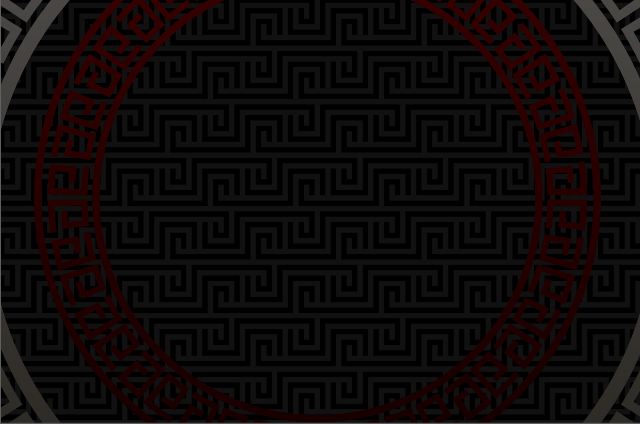
Reproduce this background procedurally as a WebGL 2 fragment shader.

```glsl
#version 300 es
precision highp float;
// Dark Greek-key wallpaper under a red meander ring and a larger grey one.
uniform vec2 u_resolution;
out vec4 fragColor;

const float TAU = 6.2831853;
const float KEY_COUNT = 44.0;

// Distance to the axis-aligned line a-b, repeated along x.
float bar(vec2 p, vec2 a, vec2 b, float period) {
    vec2 d = p - 0.5 * (a + b);
    d.x = mod(d.x + 0.5 * period, period) - 0.5 * period;
    d = abs(d) - 0.5 * abs(b - a);
    return max(d.x, d.y);
}

// Coverage of a stroke; pixel is the pixel size in the units of dist.
float stroke(float dist, float halfWidth, float pixel) {
    return 1.0 - smoothstep(-0.5 * pixel, 0.5 * pixel, dist - halfWidth);
}

// Half of the wallpaper motif; its half turn completes it.
float hook(vec2 p, float period) {
    float d = bar(p, vec2(0, 0), vec2(0, 6), period);
    d = min(d, bar(p, vec2(2, 2), vec2(2, 8), period));
    d = min(d, bar(p, vec2(2, 2), vec2(14, 2), period));
    d = min(d, bar(p, vec2(10, 2), vec2(10, 8), period));
    d = min(d, bar(p, vec2(12, 2), vec2(12, 6), period));
    d = min(d, bar(p, vec2(14, 2), vec2(14, 4), period));
    return min(d, bar(p, vec2(12, 6), vec2(16, 6), period));
}

// Rows of interlocked hooks, each row shifted by half a period.
float wallpaper(vec2 p, vec2 origin, float unit, float pixel) {
    const float period = 16.0;
    const float rowHeight = 10.0;
    vec2 q = vec2(p.x - origin.x, origin.y - p.y) / unit;
    float row = floor(q.y / rowHeight);
    q -= row * vec2(0.5 * period, rowHeight);
    float d = min(q.y, rowHeight - q.y);
    d = min(d, hook(q, period));
    d = min(d, hook(vec2(4.0, rowHeight) - q, period));
    return stroke(d, 0.5, pixel / unit);
}

// One squared spiral centred on the origin.
float spiral(vec2 p) {
    const float single = 100.0;
    float d = bar(p, vec2(1.85, 2.5), vec2(-1.85, 2.5), single);
    d = min(d, bar(p, vec2(-1.85, 2.5), vec2(-1.85, -2.5), single));
    d = min(d, bar(p, vec2(-1.85, -2.5), vec2(1.5, -2.5), single));
    d = min(d, bar(p, vec2(1.5, -2.5), vec2(1.5, 0.6), single));
    return min(d, bar(p, vec2(1.5, 0.6), vec2(-0.1, 0.6), single));
}

// Spirals around a circle, every second one turned by half a turn.
float keyBand(vec2 p, float radius, float unit, float pixel) {
    float turn = (atan(p.y, p.x) / TAU + 0.5) * KEY_COUNT;
    float cellWidth = TAU * radius / KEY_COUNT;
    vec2 q = vec2((fract(turn) - 0.5) * cellWidth, length(p) - radius) / unit;
    float side = mod(floor(turn), 2.0) < 0.5 ? 1.0 : -1.0;
    return stroke(spiral(q * side), 0.47, pixel / unit);
}

float ring(vec2 p, float radius, float halfWidth, float pixel) {
    return stroke(abs(length(p) - radius), halfWidth, pixel);
}

void main() {
    vec2 p = (gl_FragCoord.xy - 0.5 * u_resolution) / u_resolution.y;
    vec2 corner = gl_FragCoord.xy / u_resolution.y;
    float pixel = 1.0 / u_resolution.y;
    float height = corner.y;

    // Black ground with charcoal lines
    float lines = wallpaper(p, vec2(-0.1073, 0.134), 0.01261, pixel);
    vec3 color = vec3(0.067) * lines;

    // Grey outer ring and its keys
    vec2 greyPos = p - vec2(0.004, -0.0115);
    float grey = ring(greyPos, 0.801, 0.0172, pixel);
    grey = max(grey, keyBand(greyPos, 0.903, 0.0235, pixel));
    vec3 greyColor = mix(vec3(0.18, 0.17, 0.15), vec3(0.29, 0.28, 0.27), height);
    color = mix(color, greyColor, grey);

    // Red double ring and its keys
    vec2 redPos = p - vec2(-0.006, 0.035);
    float red = ring(redPos, 0.5225, 0.0088, pixel);
    red = max(red, ring(redPos, 0.6598, 0.0088, pixel));
    red = max(red, keyBand(redPos, 0.589, 0.0157, pixel));
    vec3 redColor = mix(vec3(0.095, 0.0, 0.0), vec3(0.205, 0.0, 0.0), height);
    color = mix(color, redColor, red);

    // Faint hairline along the left and bottom edges
    float edge = max(stroke(corner.x, 0.0022, pixel), stroke(corner.y, 0.003, pixel));
    color = mix(color, vec3(0.38), edge);

    fragColor = vec4(color, 1.0);
}
```
